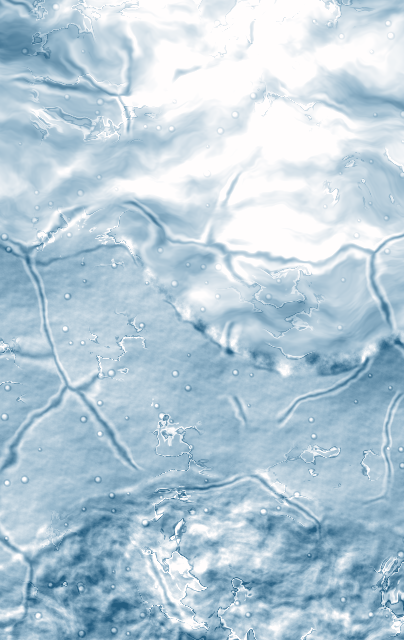
Reproduce this texture procedurally as a WebGL 1 fragment shader.

```glsl
precision highp float;
// Translucent blue ice: bright blurred depths above, clear facets in the middle,
// rough melted relief below. Warped Voronoi facets, two ridges, broken cracks,
// lit noise relief and small bubbles add up to one tone, mapped to a blue ramp.
#define BASE_TONE 0.61
#define FACET_SCALE 4.6
#define FACET_CONTRAST 0.13
#define CLOUD_CONTRAST 0.75
#define RELIEF_GAIN 1.5
#define CRACK_GAIN 0.30
#define BUBBLE_SCALE 42.0
#define DARK_ICE vec3(0.35, 0.53, 0.64)
#define MID_ICE vec3(0.59, 0.72, 0.80)
#define PALE_ICE vec3(0.95, 0.96, 0.97)

uniform vec2 u_resolution;

float hash(vec2 p) {
  return fract(sin(dot(p, vec2(127.1, 311.7))) * 43758.5453);
}

vec2 hash2(vec2 p) {
  return vec2(hash(p), hash(p + 19.7));
}

float noise(vec2 p) {
  vec2 i = floor(p), f = fract(p);
  f = f * f * f * (f * (f * 6.0 - 15.0) + 10.0);
  return mix(mix(hash(i), hash(i + vec2(1.0, 0.0)), f.x),
             mix(hash(i + vec2(0.0, 1.0)), hash(i + 1.0), f.x), f.y);
}

float fbm(vec2 p) {
  float sum = 0.0, amp = 0.5;
  for (int i = 0; i < 5; i++) {
    sum += amp * noise(p);
    p = mat2(1.6, 1.2, -1.2, 1.6) * p + 7.3;
    amp *= 0.5;
  }
  return sum;
}

// Difference of height toward the light, at the upper left
float relief(vec2 p) {
  return fbm(p) - fbm(p + vec2(-0.13, 0.27));
}

float glow(vec2 p, vec2 center, vec2 size) {
  vec2 d = (p - center) / size;
  return exp(-dot(d, d));
}

float band(float d, float width) {
  return 1.0 - smoothstep(0.0, width, abs(d));
}

// Facets: x = shading of the cell, y = distance to its border
vec2 facets(vec2 p) {
  vec2 cell = floor(p), nearId = cell, nearVec = vec2(0.0);
  float d1 = 9.0, d2 = 9.0;
  for (int j = -1; j <= 1; j++) {
    for (int i = -1; i <= 1; i++) {
      vec2 id = cell + vec2(float(i), float(j));
      vec2 v = id + 0.1 + 0.8 * hash2(id) - p;
      float d = length(v);
      if (d < d1) { d2 = d1; d1 = d; nearId = id; nearVec = v; }
      else d2 = min(d2, d);
    }
  }
  float angle = 6.2832 * hash(nearId + 4.1);
  float shade = hash(nearId + 8.6) - 0.5 + dot(nearVec, vec2(cos(angle), sin(angle)));
  return vec2(shade * smoothstep(0.0, 0.12, d2 - d1), d2 - d1);
}

// Bubbles: a dark rim with a bright, offset core
float bubbles(vec2 p) {
  vec2 id = floor(p);
  vec2 v = fract(p) - 0.3 - 0.4 * hash2(id);
  float r = 0.08 + 0.16 * hash(id + 3.3);
  float core = 1.0 - smoothstep(0.3 * r, r, length(v + vec2(0.04, -0.04)));
  return step(0.86, hash(id + 5.9)) * (0.3 * core - 0.14 * band(length(v) - r, 0.1));
}

void main() {
  vec2 p = gl_FragCoord.xy / u_resolution.y;
  p.x += 0.5 * (0.6328 - u_resolution.x / u_resolution.y);
  vec2 warp = vec2(fbm(p * 6.0), fbm(p * 6.0 + 31.0)) - 0.5;
  vec2 q = p + 0.13 * warp;

  // Two wandering ridges split the depths, the clear ice and the rough base
  float upper = q.y - 0.45 - 0.17 * (1.0 - smoothstep(0.19, 0.43, q.x));
  float lower = q.y - 0.29 + 0.65 * pow(abs(q.x - 0.31), 1.2);
  float depths = smoothstep(-0.01, 0.04, upper);
  float rough = 1.0 - smoothstep(-0.12, 0.03, lower);
  float clear = (1.0 - depths) * (1.0 - rough);

  // Broad light
  float tone = BASE_TONE;
  tone += 0.40 * glow(q, vec2(0.36, 0.95), vec2(0.20, 0.20));
  tone += 0.17 * glow(q, vec2(0.34, 0.74), vec2(0.28, 0.10));
  tone += 0.24 * glow(q, vec2(0.47, 0.61), vec2(0.09, 0.035));
  tone += 0.13 * glow(q, vec2(0.16, 0.43), vec2(0.17, 0.06));
  tone += 0.27 * glow(q, vec2(0.31, 0.05), vec2(0.13, 0.08));
  tone -= 0.14 * glow(q, vec2(0.02, 0.96), vec2(0.12, 0.13));
  tone -= 0.08 * glow(q, vec2(0.58, 0.42), vec2(0.15, 0.08));
  tone -= 0.13 * glow(vec2(q.x, lower), vec2(0.30, -0.05), vec2(0.20, 0.04));

  // Soft clouds, stretched sideways in the depths
  float cloud = fbm(q * vec2(7.0, 14.0) + 3.0) - 0.48;
  tone += CLOUD_CONTRAST * cloud * mix(0.5, 1.0, max(depths, rough));

  // Facets with dark borders and a light edge beside them
  vec2 facet = facets(q * FACET_SCALE + 2.0);
  float broken = smoothstep(0.40, 0.62, noise(p * 17.0 + 5.0));
  tone += FACET_CONTRAST * facet.x;
  tone += CRACK_GAIN * broken * (0.6 * band(facet.y - 0.07, 0.05) - 0.7 * band(facet.y, 0.045));

  // Wet ridges: a glassy rim over a dark line
  float glassy = fbm(p * 45.0) - 0.48;
  float rim = band(upper, 0.022) * smoothstep(0.12, 0.24, p.x);
  tone += rim * (0.06 + 1.5 * glassy) - 0.22 * broken * band(upper + 0.012, 0.006);
  tone += band(lower, 0.014) * (0.10 + 0.8 * glassy);

  // Fine cracks and flakes, in scattered patches
  float vein = fbm(q * vec2(21.0, 27.0) + 11.0) - 0.48;
  float patches = smoothstep(0.50, 0.72, noise(p * 11.0 + 23.0));
  patches *= mix(0.9, 0.55, depths) + 0.3 * rough;
  tone += CRACK_GAIN * patches * (band(vein - 0.035, 0.028) - 0.9 * band(vein, 0.022));

  // Lit relief: blurred above, fine in the middle, coarse below
  tone += RELIEF_GAIN * rough * relief(q * vec2(20.0, 29.0));
  tone += RELIEF_GAIN * (0.22 * clear + 0.4 * rough) * relief(p * vec2(48.0, 62.0));
  tone += RELIEF_GAIN * 0.6 * depths * relief(q * vec2(9.0, 17.0) + 40.0);
  tone += bubbles(p * BUBBLE_SCALE) * mix(1.0, 0.5, depths);

  // Blue ramp, steeper in the shadows
  tone = clamp(tone, 0.14, 1.0);
  vec3 color = mix(DARK_ICE, MID_ICE, (tone - 0.35) / 0.24);
  if (tone > 0.59) color = mix(MID_ICE, PALE_ICE, (tone - 0.59) / 0.36);
  gl_FragColor = vec4(clamp(color, 0.0, 1.0), 1.0);
}
```
